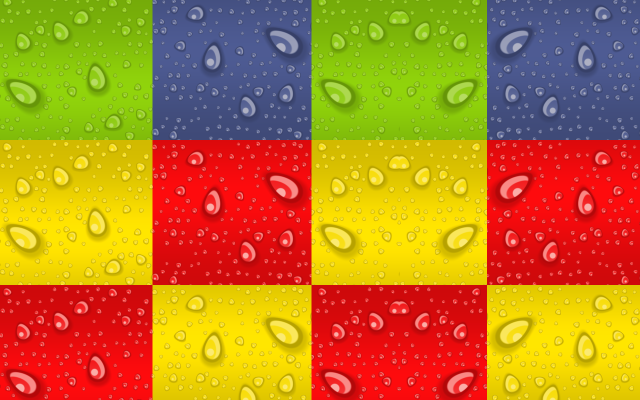
Reproduce this pattern procedurally as a Shadertoy shader.

```glsl
// Layout, in canvas heights
const float ROW_HEIGHT = 0.3625;
const float ROW_OFFSET = 0.0125;
const float MIRROR_X = 0.998;
const float TILE_OFFSET = 0.0083;
// Layout, in row heights
const float TILE_WIDTH = 2.172;
const float COLUMN_SPLIT = 1.075;
const float MEDIUM_CELL = 0.145;
const float SMALL_CELL = 0.074;
// Panel colours; alpha is the strength of the glints
const vec4 GREEN  = vec4(0.54, 0.79, 0.04, 0.38);
const vec4 BLUE   = vec4(0.29, 0.34, 0.55, 0.55);
const vec4 YELLOW = vec4(0.97, 0.86, 0.00, 0.48);
const vec4 RED    = vec4(0.95, 0.04, 0.05, 0.68);
const float RIM_SHADE = 0.74;
const int SAMPLES = 2;

// Large drops: centre, half length, tilt
const int LARGE_COUNT = 11;
const vec4 LARGE_DROPS[LARGE_COUNT] = vec4[LARGE_COUNT](
    vec4(0.18, 0.67, 0.135, 0.6), vec4(0.69, 0.57, 0.100, 1.4),
    vec4(0.18, 0.32, 0.065, 1.2), vec4(0.44, 0.25, 0.075, 1.1),
    vec4(0.58, 0.16, 0.060, -0.5), vec4(0.80, 0.88, 0.060, -0.5),
    vec4(1.98, 0.32, 0.145, 0.6), vec4(1.49, 0.43, 0.105, 1.7),
    vec4(1.73, 0.77, 0.085, 1.3), vec4(2.00, 0.68, 0.070, 1.9),
    vec4(1.37, 0.13, 0.065, -0.3));

vec3 hash3(vec2 p) {
    vec3 q = fract(p.xyx * vec3(0.1031, 0.1030, 0.0973));
    q += dot(q, q.yxz + 33.33);
    return fract((q.xxy + q.yzz) * q.zyx);
}

float coverage(float d) {
    float pixel = 0.6 / (iResolution.y * ROW_HEIGHT);
    return 1.0 - smoothstep(-pixel, pixel, d);
}

// Egg with its wide end along the tilt; larger drops are longer
float dropDistance(vec2 p, vec4 drop) {
    float c = cos(drop.w), s = sin(drop.w), r = drop.z;
    vec2 q = mat2(c, -s, s, c) * (p - drop.xy);
    float width = mix(0.9, 0.56, smoothstep(0.02, 0.14, r));
    float taper = 1.0 + 0.3 * clamp(q.x / r, -1.0, 1.0);
    return (length(vec2(q.x, q.y / (width * taper))) - r) * width;
}

float largeDistance(vec2 p) {
    float d = 1e3;
    for (int i = 0; i < LARGE_COUNT; i++) d = min(d, dropDistance(p, LARGE_DROPS[i]));
    return d;
}

// One jittered drop per cell; a radius of zero means none
vec4 scatteredDrop(vec2 p, float cell, float chance, float seed) {
    float row = floor(p.y / cell);
    float stagger = 0.5 * mod(row, 2.0);
    vec2 id = vec2(floor(p.x / cell + stagger), row);
    vec3 h = hash3(id + seed);
    vec2 centre = (id + 0.5 + 0.45 * (h.xy - 0.5) - vec2(stagger, 0.0)) * cell;
    float radius = cell * mix(0.15, 0.27, h.z);
    bool present = fract(h.z * 7.13 + h.x) < chance && largeDistance(centre) > radius * 1.3;
    return vec4(centre, present ? radius : 0.0, 6.283 * h.x);
}

vec3 paintDrop(vec3 color, vec2 p, vec4 drop, vec4 tint) {
    float r = drop.z;
    if (r <= 0.0 || distance(p, drop.xy) > 1.6 * r) return color;
    float d = dropDistance(p, drop);
    vec2 q = (p - drop.xy) / r;
    vec3 glint = mix(tint.rgb, vec3(1.0, 0.98, 0.94), tint.a);

    // Soft shadow, dark rim and lit body
    float shadow = 1.0 - smoothstep(0.0, 0.25 * r, dropDistance(p - vec2(0.05, 0.1) * r, drop));
    color = mix(color, tint.rgb * RIM_SHADE, 0.6 * shadow);
    color = mix(color, tint.rgb * RIM_SHADE, coverage(d));
    float inside = coverage(d + 0.14 * r);
    vec3 body = mix(tint.rgb, glint, 0.16 + 0.16 * q.y);
    color = mix(color, body, inside);

    // Crescent on the upper right, spot on the lower left
    float cutout = coverage(dropDistance(p + vec2(0.2, -0.16) * r, drop) + 0.2 * r);
    float spot = coverage((length(q - vec2(-0.15, 0.32)) - 0.24) * r);
    return mix(color, glint, inside * max(0.75 * (1.0 - cutout), spot));
}

vec4 panelTint(float row, bool right) {
    if (row < 0.5) return right ? BLUE : GREEN;
    return (row < 1.5) == right ? RED : YELLOW;
}

vec3 dropletPanels(vec2 uv) {
    float x = MIRROR_X - abs(uv.x - MIRROR_X) + TILE_OFFSET;
    float y = (1.0 - uv.y + ROW_OFFSET) / ROW_HEIGHT;
    vec2 p = vec2(mod(x / ROW_HEIGHT, TILE_WIDTH), fract(y));
    bool right = p.x > COLUMN_SPLIT;
    vec4 tint = panelTint(floor(y), right);

    // Broad band of light across each panel
    float band = (p.y - (right ? 0.39 : 0.66)) / 0.36;
    vec3 color = tint.rgb * mix(0.84, 1.05, exp(-band * band));

    // Drops from small to large
    vec4 small = scatteredDrop(p, SMALL_CELL, 0.85, 17.0);
    vec4 neighbour = scatteredDrop(small.xy, MEDIUM_CELL, 0.42, 71.0);
    bool isFree = distance(small.xy, neighbour.xy) > small.z + 1.15 * neighbour.z;
    if (isFree) color = paintDrop(color, p, small, tint);
    color = paintDrop(color, p, scatteredDrop(p, MEDIUM_CELL, 0.42, 71.0), tint);
    for (int i = 0; i < LARGE_COUNT; i++) color = paintDrop(color, p, LARGE_DROPS[i], tint);
    return color;
}

void mainImage(out vec4 fragColor, in vec2 fragCoord) {
    vec3 sum = vec3(0.0);
    for (int i = 0; i < SAMPLES * SAMPLES; i++) {
        vec2 offset = (vec2(i % SAMPLES, i / SAMPLES) + 0.5) / float(SAMPLES) - 0.5;
        sum += dropletPanels((fragCoord + offset) / iResolution.y);
    }
    fragColor = vec4(clamp(sum / float(SAMPLES * SAMPLES), 0.0, 1.0), 1.0);
}
```
